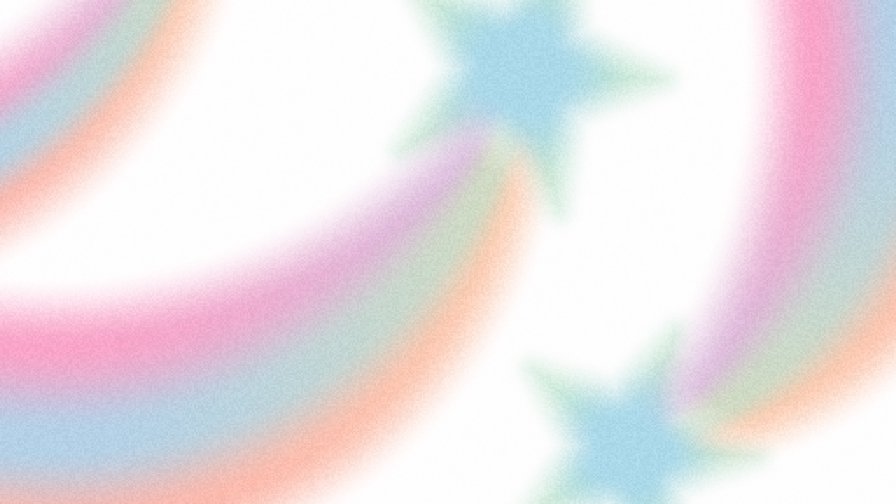
This background is drawn by a Shadertoy shader. Its source:

```glsl
#define EDGE_BLUR 0.072
#define TIP_BLUR 0.065
#define STAR_BLUR 0.055
#define STAR_WAIST 0.46
#define STAR_TILT -0.052
#define GRAIN_SCALE 288.0
#define GRAIN_AMOUNT 0.045

const vec3 PAPER = vec3(0.998, 0.994, 0.995);
const vec3 PINK = vec3(0.975, 0.645, 0.785);
const vec3 BLUE = vec3(0.705, 0.820, 0.905);
const vec3 SALMON = vec3(0.985, 0.715, 0.680);
const vec3 LILAC = vec3(0.855, 0.735, 0.865);
const vec3 SAGE = vec3(0.815, 0.855, 0.765);
const vec3 PEACH = vec3(0.985, 0.800, 0.690);
const vec3 STAR_CORE = vec3(0.670, 0.850, 0.915);
const vec3 STAR_RIM = vec3(0.765, 0.900, 0.820);

float hash(vec2 cell) {
    vec3 h = fract(cell.xyx * 0.1031);
    h += dot(h, h.yzx + 33.33);
    return fract((h.x + h.y) * h.z);
}

// Signed distance to a five-pointed star, negative inside
float starDistance(vec2 p, float radius) {
    const float HALF_SECTOR = 0.628319;
    float angle = atan(p.y, p.x) - STAR_TILT + HALF_SECTOR;
    angle = abs(mod(angle, 2.0 * HALF_SECTOR) - HALF_SECTOR);
    vec2 tip = vec2(radius, 0.0);
    vec2 valley = radius * STAR_WAIST * vec2(cos(HALF_SECTOR), sin(HALF_SECTOR));
    vec2 edge = valley - tip;
    vec2 q = length(p) * vec2(cos(angle), sin(angle)) - tip;
    float d = length(q - edge * clamp(dot(q, edge) / dot(edge, edge), 0.0, 1.0));
    return -sign(edge.x * q.y - edge.y * q.x) * d;
}

// Soft star, blue in the middle and green toward its points; alpha in w
vec4 star(vec2 p, float radius) {
    float alpha = smoothstep(STAR_BLUR, -STAR_BLUR, starDistance(p, radius));
    float rim = smoothstep(0.25, 0.85, length(p) / radius);
    return vec4(mix(STAR_CORE, STAR_RIM, rim), alpha);
}

vec3 ramp(vec3 inner, vec3 middle, vec3 outer, float t) {
    vec3 c = mix(inner, middle, smoothstep(0.14, 0.50, t));
    return mix(c, outer, smoothstep(0.54, 0.86, t));
}

// Curved rainbow, q = (along the tail axis, toward the tip)
// shape = (inner radius, tail width, taper); span = angles of tail and tip
vec4 trail(vec2 q, vec3 shape, vec2 span) {
    float angle = atan(q.y, q.x);
    float bend = max(angle, 0.0);
    float width = max(shape.y - shape.z * bend * bend, 0.05);
    float depth = length(q) - shape.x;
    float alpha = smoothstep(-EDGE_BLUR, EDGE_BLUR, depth)
                * smoothstep(-EDGE_BLUR, EDGE_BLUR, width - depth)
                * smoothstep(-TIP_BLUR, TIP_BLUR, span.y - angle);
    float t = depth / width;
    vec3 tailColor = ramp(PINK, BLUE, SALMON, t);
    vec3 tipColor = ramp(LILAC, SAGE, PEACH, t);
    return vec4(mix(tailColor, tipColor, smoothstep(span.x, span.y, angle)), alpha);
}

vec3 over(vec3 base, vec4 layer) {
    return mix(base, layer.rgb, layer.a);
}

void mainImage(out vec4 fragColor, in vec2 fragCoord) {
    vec2 p = fragCoord / iResolution.y;
    p.x += 0.5 * (16.0 / 9.0 - iResolution.x / iResolution.y);
    vec3 color = PAPER;

    // Stars
    color = over(color, star(p - vec2(1.035, 0.857), 0.285));
    color = over(color, star(p - vec2(1.252, 0.109), 0.250));

    // Trails: centre, upper left, right
    vec2 a = p - vec2(0.093, 1.498);
    vec2 b = p - vec2(-0.486, 1.671);
    vec2 c = p - vec2(0.444, 0.884);
    color = over(color, trail(vec2(-a.y, a.x), vec3(1.116, 0.498, 0.456), vec2(0.0, 0.86)));
    color = over(color, trail(vec2(-b.y, b.x), vec3(0.926, 0.336, 0.171), vec2(0.30, 1.12)));
    color = over(color, trail(vec2(c.x, -c.y), vec3(1.100, 0.479, 0.722), vec2(-0.05, 0.66)));

    // Paper grain, strongest on the tinted areas
    float tint = smoothstep(0.0, 0.2, 1.0 - min(color.r, min(color.g, color.b)));
    float grain = hash(floor(p * GRAIN_SCALE)) - 0.5;
    color += grain * GRAIN_AMOUNT * mix(0.15, 1.0, tint);
    fragColor = vec4(clamp(color, 0.0, 1.0), 1.0);
}
```
